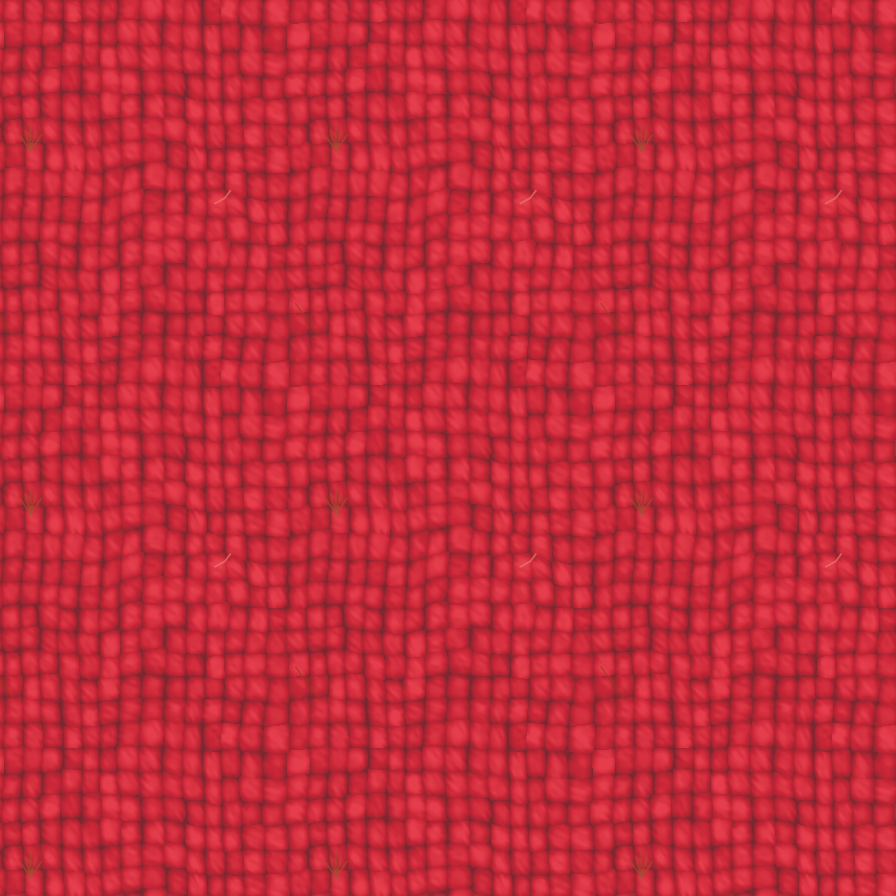
This texture is drawn by a Shadertoy shader. Its source:

```glsl
// Coarse red woven cloth: rounded thread knots in a grid of columns and rows.
// Knots are domed bumps with jittered place, size and tone, shaded by a ramp;
// the variation repeats every TILE knots, along with a few stray coloured fibres.

const vec2  KNOTS       = vec2(44.0, 37.0);  // repeats across and down
const float TILE        = 15.0;              // knots before the variation repeats
const float WOBBLE      = 0.50;              // drift of the rows, in knots
const float JITTER      = 0.20;              // scatter of knot centres
const float TONE_SPREAD = 0.26;              // brightness change between knots
const float WEAVE_STEP  = 0.08;              // over / under alternation
const float FIBRE_DEPTH = 0.32;              // strength of twisted fibres
const float HAIR_WIDTH  = 0.0010;            // half width of stray fibres
const float MID_TONE    = 0.70;

const vec3 SHADOW = vec3(0.49, 0.15, 0.185);
const vec3 RED    = vec3(0.78, 0.145, 0.21);
const vec3 LIGHT  = vec3(0.90, 0.24, 0.30);
const vec3 STRAW  = vec3(0.62, 0.33, 0.19);
const vec3 PALE   = vec3(0.91, 0.47, 0.42);
const vec3 RUST   = vec3(0.60, 0.22, 0.12);

float hash(vec2 p) {
    return fract(sin(dot(p, vec2(127.1, 311.7))) * 43758.5453);
}

// Value noise whose lattice wraps after the given period.
float noise(vec2 p, float period) {
    vec2 i = floor(p), f = fract(p);
    f = f * f * (3.0 - 2.0 * f);
    vec2 a = mod(i, period), b = mod(i + 1.0, period);
    return mix(mix(hash(a), hash(vec2(b.x, a.y)), f.x),
               mix(hash(vec2(a.x, b.y)), hash(b), f.x), f.y);
}

// Brightness of the cloth at a point measured in knots.
float weaveTone(vec2 p) {
    p += WOBBLE * (vec2(noise(p / 3.0, TILE / 3.0),
                        noise(p / 3.0 + 2.5, TILE / 3.0)) - 0.5);
    vec2 cell = floor(p), nearest = vec2(0.0), seed = vec2(0.0);
    float height = -1.0;

    // The highest neighbouring knot lies on top.
    for (int y = -1; y <= 1; y++)
    for (int x = -1; x <= 1; x++) {
        vec2 id = cell + vec2(x, y);
        vec2 key = mod(id, TILE);
        vec2 rnd = vec2(hash(key + 3.7), hash(key + 19.1));
        vec2 offset = p - id - 0.5 - JITTER * (rnd - 0.5);
        vec2 radius = vec2(0.46, 0.49) + 0.09 * (rnd.yx - 0.5);
        vec2 e = pow(abs(offset) / radius, vec2(2.5));
        float bump = 1.0 - dot(e, vec2(0.50, 0.44));
        if (bump > height) {
            height = bump;
            nearest = offset;
            seed = key;
        }
    }

    // Fibres twist diagonally, each knot at its own slant.
    float angle = 0.5 + 0.9 * hash(seed + 7.3);
    vec2 along = mat2(cos(angle), -sin(angle), sin(angle), cos(angle)) * nearest;
    float fibre = noise(along * vec2(6.0, 2.5) + seed * 23.0 + 50.0, 1000.0) - 0.5;
    float parity = mod(seed.x + seed.y, 2.0) - 0.5;
    return max(height, 0.0) + FIBRE_DEPTH * fibre
         + TONE_SPREAD * (hash(seed + 31.3) - 0.5) + WEAVE_STEP * parity;
}

// Coverage of a straight fibre, repeated once per tile.
float hair(vec2 uv, vec2 start, vec2 span) {
    vec2 tile = TILE / KNOTS;
    vec2 centre = start + 0.5 * span;
    vec2 q = (fract((uv - centre) / tile + 0.5) - 0.5) * tile;
    float t = clamp(dot(q, span) / dot(span, span), -0.5, 0.5);
    float blur = 0.75 / iResolution.y;
    return 1.0 - smoothstep(HAIR_WIDTH - blur, HAIR_WIDTH + blur, length(q - t * span));
}

void mainImage(out vec4 fragColor, in vec2 fragCoord) {
    vec2 uv = fragCoord / iResolution.xy;
    float tone = weaveTone(uv * KNOTS);

    // Shadowed gaps, red body, light crowns
    vec3 color = mix(SHADOW, RED, clamp(tone / MID_TONE, 0.0, 1.0));
    color = mix(color, LIGHT, clamp((tone - MID_TONE) / 0.42, 0.0, 1.0));

    // Tuft of straw-coloured fibres
    for (int i = 0; i < 5; i++) {
        float k = float(i) - 2.0;
        vec2 span = vec2(0.006 * k, 0.027 - 0.005 * abs(k));
        color = mix(color, STRAW, 0.55 * hair(uv, vec2(0.375, 0.832), span));
    }

    // Pale bent hair and a thin rust thread
    float pale = max(hair(uv, vec2(0.240, 0.773), vec2(0.011, 0.006)),
                     hair(uv, vec2(0.251, 0.779), vec2(0.006, 0.008)));
    color = mix(color, PALE, 0.70 * pale);
    color = mix(color, RUST, 0.60 * hair(uv, vec2(0.330, 0.661), vec2(0.026, -0.036)));

    fragColor = vec4(color, 1.0);
}
```
